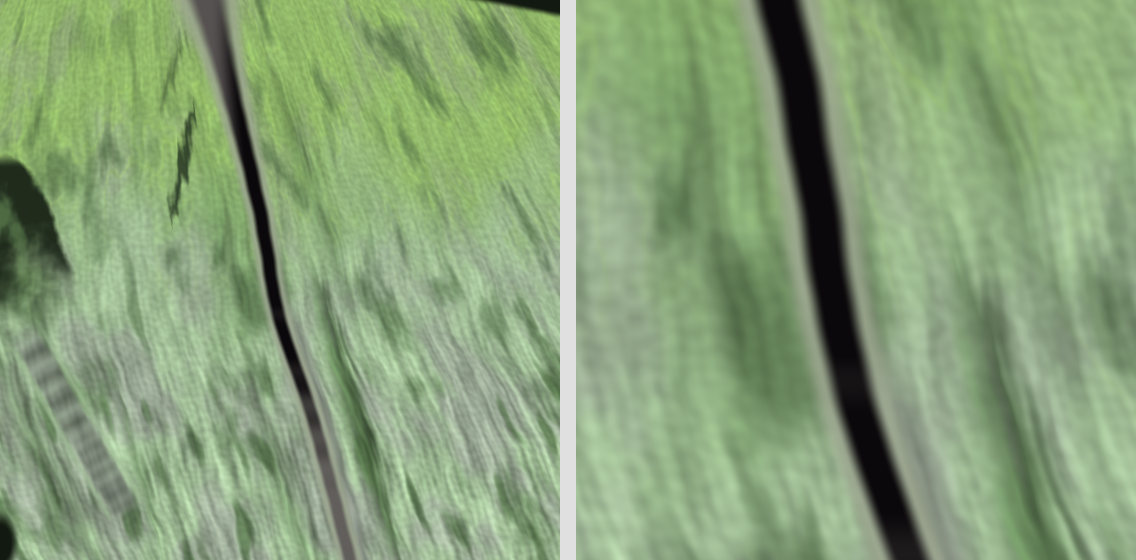
Left, the full canvas; right, a detail of the centre.
Write a Shadertoy shader that draws this texture.

```glsl
// Weathered green leaf: dark tapering midrib, fanned fibres, shaded folds and pale bloom.
#define RIB_WIDTH 0.013
#define RIB_FLARE 0.022
#define FIBRE_FREQ 85.0
#define FIBRE_CONTRAST 0.30
#define BLOTCH_FREQ 17.0
#define BLOTCH_DEPTH 0.62
#define RIM_GLOW 0.42
#define BLOOM 0.75
#define SHADOW_DEPTH 0.85

const vec3 YELLOW_GREEN = vec3(0.57, 0.72, 0.41);
const vec3 LEAF_GREEN   = vec3(0.54, 0.69, 0.47);
const vec3 PALE_GREEN   = vec3(0.63, 0.74, 0.59);
const vec3 MAUVE_GREY   = vec3(0.59, 0.62, 0.58);
const vec3 SHADE_GREEN  = vec3(0.29, 0.40, 0.25);
const vec3 DEEP_SHADE   = vec3(0.10, 0.14, 0.09);
const vec3 RIB_BLACK    = vec3(0.04, 0.03, 0.04);
const vec3 RIB_GREY     = vec3(0.34, 0.32, 0.32);

vec2 gradient(vec2 cell) {
    vec3 q = fract(cell.xyx * vec3(0.1031, 0.1030, 0.0973));
    q += dot(q, q.yzx + 33.33);
    float angle = 6.2832 * fract((q.x + q.y) * q.z);
    return vec2(cos(angle), sin(angle));
}

float noise(vec2 p) {
    vec2 i = floor(p), f = p - i;
    vec2 s = f * f * f * (f * (f * 6.0 - 15.0) + 10.0);
    vec2 e = vec2(0.0, 1.0);
    return mix(mix(dot(gradient(i), f), dot(gradient(i + e.yx), f - e.yx), s.x),
               mix(dot(gradient(i + e), f - e), dot(gradient(i + 1.0), f - 1.0), s.x), s.y);
}

float fbm(vec2 p) {
    float sum = 0.0, amp = 1.0;
    for (int i = 0; i < 4; i++) {
        sum += amp * noise(p);
        p = p * 2.03 + 17.3;
        amp *= 0.5;
    }
    return sum;
}

float bell(float x) { return exp(-x * x); }

// Horizontal position of the midrib, t running down the canvas
float ribX(float t) {
    return 0.37 + 0.255 * t - 0.016 * bell((t - 0.56) / 0.13);
}

// Soft spindle between two points, tapered at both ends
float spindle(vec2 p, vec2 a, vec2 b, float width, float soft) {
    vec2 ab = b - a;
    float h = clamp(dot(p - a, ab) / dot(ab, ab), 0.0, 1.0);
    float w = width * sqrt(max(4.0 * h * (1.0 - h), 0.0));
    return 1.0 - smoothstep(-soft, soft, length(p - a - ab * h) - w + soft);
}

void mainImage(out vec4 fragColor, in vec2 fragCoord) {
    vec2 p = fragCoord / iResolution.xy;
    p.y = 1.0 - p.y;
    float t = p.y;
    float top = 1.0 - smoothstep(0.15, 0.62, t + 0.15 * fbm(p * 4.0));
    float low = smoothstep(0.40, 0.75, t);

    // Fibre coordinates fan out from the midrib
    float u = p.x - ribX(t);
    float fan = u > 0.0 ? 1.0 + 0.6 * t : 1.0 + 1.8 * t - 1.2 * t * t;
    float f = u / fan + 0.006 * fbm(p * 7.0);
    float fibre = noise(vec2(f * FIBRE_FREQ, t * 7.0))
                + 0.8 * noise(vec2(f * FIBRE_FREQ * 2.1, t * 16.0 + 5.0));
    float grain = noise(vec2(f * 150.0, t * 110.0));

    // Blade colour with greyish bloom
    float cloud = fbm(p * vec2(4.0, 3.0) + 3.7);
    vec3 col = mix(LEAF_GREEN, YELLOW_GREEN, top);
    col = mix(col, PALE_GREEN, smoothstep(0.30, 0.62, t + 0.25 * cloud + 0.12 * p.x));
    float bloom = smoothstep(0.0, 0.45, fbm(vec2(f * 12.0, t * 5.0) + 9.1) + 0.2 * low);
    col = mix(col, MAUVE_GREY, BLOOM * bloom * mix(0.45, 0.9, low));

    // Elongated blotches, rimmed with bright tissue near the top
    float blot = fbm(vec2(f * BLOTCH_FREQ, t * 5.0) + 21.0);
    float rim = bell((blot - 0.13) / 0.055) * top;
    col = mix(col, SHADE_GREEN, BLOTCH_DEPTH * smoothstep(0.14, 0.60, blot));
    col = mix(col, vec3(0.62, 0.79, 0.40), RIM_GLOW * rim);
    float slit = noise(vec2(f * 48.0, t * 8.0) + 40.0) + 0.35 * cloud;
    col = mix(col, SHADE_GREEN, smoothstep(0.20, 0.50, slit) * mix(0.25, 0.75, low));
    col *= 1.0 + FIBRE_CONTRAST * fibre * mix(0.35, 1.0, low) + 0.10 * grain;

    // Shadowed furrows beside the midrib
    vec2 q = p + 0.012 * vec2(fibre, 0.0) + 0.008 * fbm(p * 18.0);
    float furrow = spindle(q, vec2(0.46, 0.05), vec2(0.66, 0.64), 0.040, 0.030) * 0.65;
    furrow = max(furrow, spindle(q, vec2(0.55, 0.45), vec2(0.73, 1.06), 0.036, 0.018));
    furrow = max(furrow, spindle(q, vec2(0.36, 0.25), vec2(0.45, 0.60), 0.065, 0.050) * 0.65);
    furrow = max(furrow, spindle(q, vec2(0.44, 0.66), vec2(0.58, 1.08), 0.045, 0.030) * 0.75);
    furrow = max(furrow, spindle(q, vec2(0.19, 0.62), vec2(0.31, 1.04), 0.022, 0.016) * 0.8);
    furrow = max(furrow, spindle(q, vec2(-0.05, 0.56), vec2(0.22, 1.08), 0.060, 0.045) * 0.8);
    col = mix(col, SHADE_GREEN * (1.0 + 0.5 * fibre), SHADOW_DEPTH * furrow);
    float gash = spindle(q, vec2(0.350, 0.17), vec2(0.302, 0.41), 0.016, 0.007);
    gash = max(gash, 0.55 * spindle(q, vec2(0.325, 0.05), vec2(0.285, 0.22), 0.017, 0.010));
    col = mix(col, DEEP_SHADE * 1.5, 0.85 * gash);

    // Dark fold curling in from the left
    float foldX = 0.13 * sqrt(clamp((t - 0.27) / 0.22, 0.0, 1.2)) + 0.008 * fbm(p * 22.0);
    float fold = (1.0 - smoothstep(-0.009, 0.006, p.x - foldX)) * smoothstep(0.27, 0.30, t);
    fold *= 1.0 - smoothstep(0.44, 0.64, t + 0.10 * fbm(p * 11.0) + 0.4 * p.x);
    vec3 foldColor = mix(DEEP_SHADE, SHADE_GREEN, smoothstep(-0.1, 0.5, fbm(p * vec2(14.0, 9.0))));
    col = mix(col, foldColor, 0.95 * fold);

    // Greyish vane with pale margins and cross bands
    vec2 vaneDir = normalize(vec2(0.185, 0.32));
    vec2 v = p - vec2(0.045, 0.60);
    float along = dot(v, vaneDir), across = abs(v.x * vaneDir.y - v.y * vaneDir.x);
    float span = smoothstep(-0.03, 0.03, along) * (1.0 - smoothstep(0.345, 0.375, along));
    float vane = (1.0 - smoothstep(0.018, 0.031, across)) * span;
    float bands = noise(vec2(along * 42.0, across * 12.0));
    col = mix(col, vec3(0.46, 0.50, 0.45) * (1.0 + 0.45 * bands + 0.15 * fibre), 0.88 * vane);
    col = mix(col, PALE_GREEN, 0.65 * span * bell((across - 0.032) / 0.005));

    // Midrib: pale sheath, grey lower flank, dark core
    float w = RIB_WIDTH + RIB_FLARE * exp(-7.0 * t);
    float d = abs(u + 0.002 * noise(vec2(t * 25.0, 2.0)));
    float flank = smoothstep(0.48, 0.68, t);
    float strip = smoothstep(-0.018, -0.008, u) * (1.0 - smoothstep(0.025, 0.046, u));
    col = mix(col, MAUVE_GREY * (0.90 + 0.25 * fibre), 0.85 * strip * flank);
    col = mix(col, vec3(0.61, 0.65, 0.56), 0.85 * (1.0 - smoothstep(w * 1.2, w * 2.1, d)));
    float core = 1.0 - smoothstep(w * 0.45, w * 1.25, d);
    float worn = smoothstep(0.60, 0.88, t + 0.22 * noise(vec2(t * 17.0, 8.0)));
    vec3 coreColor = mix(RIB_GREY, RIB_BLACK, smoothstep(0.02, 0.27, t + 0.12 * u / w));
    col = mix(col, mix(coreColor, RIB_GREY, worn), core * mix(1.0, 0.85, worn));

    // Dark gaps at the canvas corners
    float gap = smoothstep(-0.006, 0.008, 0.19 * (p.x - 0.85) - t);
    gap = max(gap, 1.0 - smoothstep(0.018, 0.038, length((p - vec2(0.0, 0.97)) * vec2(1.0, 0.6))));
    col = mix(col, DEEP_SHADE * 0.7, gap);

    fragColor = vec4(clamp(col, 0.0, 1.0), 1.0);
}
```
